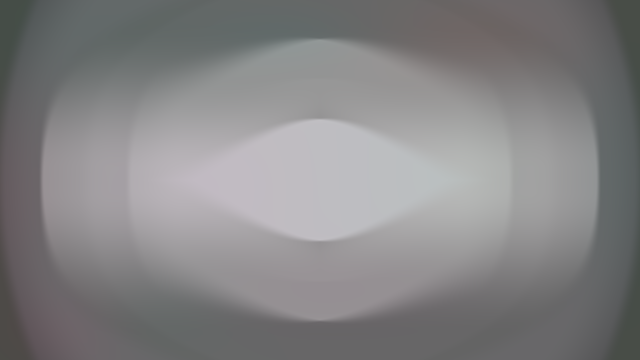
Give the GLSL for this background, as a Shadertoy shader.

```glsl
// Soft grey light folded into nested lenses: a bright eye, a wider lens around it,
// and a rounded panel in a dim frame. Each layer is a curved edge that is sharp at
// its crown and blurs sideways; broad glows then tint the grey.

// Lens crowns: height, slope of the flanks, roundness of the tip
const vec3 EYE_CROWN   = vec3(0.169, 0.62, 0.10);
const vec3 OUTER_CROWN = vec3(0.391, 0.55, 0.13);
const vec3 FAINT_CROWN = vec3(0.282, 0.45, 0.13);

// Side arcs: half width, bend, extra bend toward the corners
const vec3 LENS_SIDE  = vec3(0.532, 0.45, 4.0);
const vec3 FAINT_SIDE = vec3(0.650, 0.45, 4.0);
const vec3 PANEL_SIDE = vec3(0.774, 0.45, 4.0);
const vec3 RIM_SIDE   = vec3(0.895, 0.40, 0.0);

const vec3 EYE_COLOR    = vec3(0.752, 0.738, 0.755);
const vec3 EYE_DRIFT    = vec3(-0.016, 0.006, 0.000);
const vec3 LENS_BRIGHT  = vec3(0.722, 0.714, 0.720);
const vec3 LENS_DIM     = vec3(0.582, 0.580, 0.580);
const vec3 PANEL_BRIGHT = vec3(0.630, 0.620, 0.627);
const vec3 PANEL_DIM    = vec3(0.392, 0.393, 0.393);
const vec3 FRAME_COLOR  = vec3(0.408, 0.406, 0.412);
const vec3 RIM_COLOR    = vec3(0.285, 0.300, 0.280);

const float EDGE = 0.004;
const float TINT_STRENGTH = 0.75;

// Signed height below a rounded crown, mirrored about the horizontal axis
float crownDepth(vec2 p, vec3 crown) {
    float drop = length(vec2(crown.y * p.x, crown.z)) - crown.z;
    return crown.x - drop - abs(p.y);
}

// Signed distance inward from a pair of bowed side edges
float sideDepth(vec2 p, vec3 side) {
    float y2 = p.y * p.y;
    return side.x - y2 * (side.y + side.z * y2) - abs(p.x);
}

// Edge mask with a blur centred on the edge
float softMask(float depth, float blur) {
    float w = EDGE + 0.5 * blur;
    return smoothstep(-w, w, depth);
}

float glow(vec2 p, vec2 center, vec2 radius) {
    vec2 q = (p - center) / radius;
    return exp(-dot(q, q));
}

// Broad hue shifts across the whole field
vec3 tint(vec2 p) {
    vec3 t = vec3(0.0);
    t += vec3(-0.030, 0.008, 0.000) * glow(p, vec2(-0.60, 0.42), vec2(0.45, 0.20));
    t += vec3(-0.022, 0.012, 0.012) * glow(p, vec2(-0.08, 0.40), vec2(0.22, 0.08));
    t += vec3(0.042, -0.004, -0.010) * glow(p, vec2(0.43, 0.40), vec2(0.28, 0.13));
    t += vec3(0.025, -0.020, -0.008) * glow(p, vec2(-0.87, -0.08), vec2(0.12, 0.28));
    t += vec3(0.035, -0.018, 0.000) * glow(p, vec2(-0.72, -0.43), vec2(0.20, 0.14));
    t += vec3(-0.030, 0.006, 0.000) * glow(p, vec2(0.84, 0.02), vec2(0.12, 0.35));
    t += vec3(-0.012, 0.012, -0.006) * glow(p, vec2(0.46, 0.02), vec2(0.20, 0.16));
    t += vec3(0.008, -0.010, 0.010) * glow(p, vec2(-0.38, -0.02), vec2(0.28, 0.18));
    t += vec3(0.006, -0.024, -0.004) * glow(p, vec2(0.03, -0.31), vec2(0.40, 0.12));
    t += vec3(-0.020, 0.010, 0.000) * glow(p, vec2(-0.45, -0.38), vec2(0.22, 0.12));
    return TINT_STRENGTH * t;
}

void mainImage(out vec4 fragColor, in vec2 fragCoord) {
    vec2 p = (fragCoord - 0.5 * iResolution.xy) / iResolution.y;
    vec2 a = abs(p);

    // Frame, darkening toward the corners and the curved rim
    vec3 frame = FRAME_COLOR - 0.11 * smoothstep(0.78, 1.03, length(p));
    vec3 color = mix(RIM_COLOR, frame, softMask(sideDepth(p, RIM_SIDE), 0.04));

    // Panel, bright along the horizontal axis
    vec3 panel = mix(PANEL_BRIGHT, PANEL_DIM, smoothstep(0.03, 0.43, a.y));
    panel -= 0.045 * smoothstep(0.58, 0.80, a.x);
    panel += 0.010 * softMask(sideDepth(p, FAINT_SIDE), 0.04);
    float panelBlur = 0.008 + 0.6 * a.y * a.y;
    color = mix(color, panel, softMask(sideDepth(p, PANEL_SIDE), panelBlur));

    // Wide lens, closed by the inner side arcs
    float outerDepth = crownDepth(p, OUTER_CROWN);
    vec3 lens = mix(LENS_BRIGHT, LENS_DIM, smoothstep(0.02, 0.28, a.y));
    lens -= 0.035 * smoothstep(0.38, 0.56, a.x);
    float lensMask = softMask(outerDepth, 0.38 * a.x)
                   * softMask(sideDepth(p, LENS_SIDE), 0.012 + 0.1 * a.y);
    color = mix(color, lens, lensMask);

    // Faint inner crown and the shadow resting on the eye
    float faint = softMask(crownDepth(p, FAINT_CROWN), 0.15 * a.x);
    color += 0.015 * faint * exp(-pow(a.x / 0.15, 2.0)) * lensMask;
    float eyeDepth = crownDepth(p, EYE_CROWN);
    float above = max(-eyeDepth, 0.0);
    color -= 0.085 * exp(-above / 0.035 - a.x / 0.12) * lensMask;

    // Bright eye
    vec3 eye = EYE_COLOR + EYE_DRIFT * smoothstep(-0.25, 0.30, p.x);
    color = mix(color, eye, softMask(eyeDepth, 0.22 * a.x));

    // Thin highlights on the two crowns
    color += 0.020 * exp(-abs(eyeDepth) / 0.006 - a.x / 0.09);
    color += 0.020 * exp(-abs(outerDepth) / 0.006 - a.x / 0.12);

    fragColor = vec4(clamp(color + tint(p), 0.0, 1.0), 1.0);
}
```
